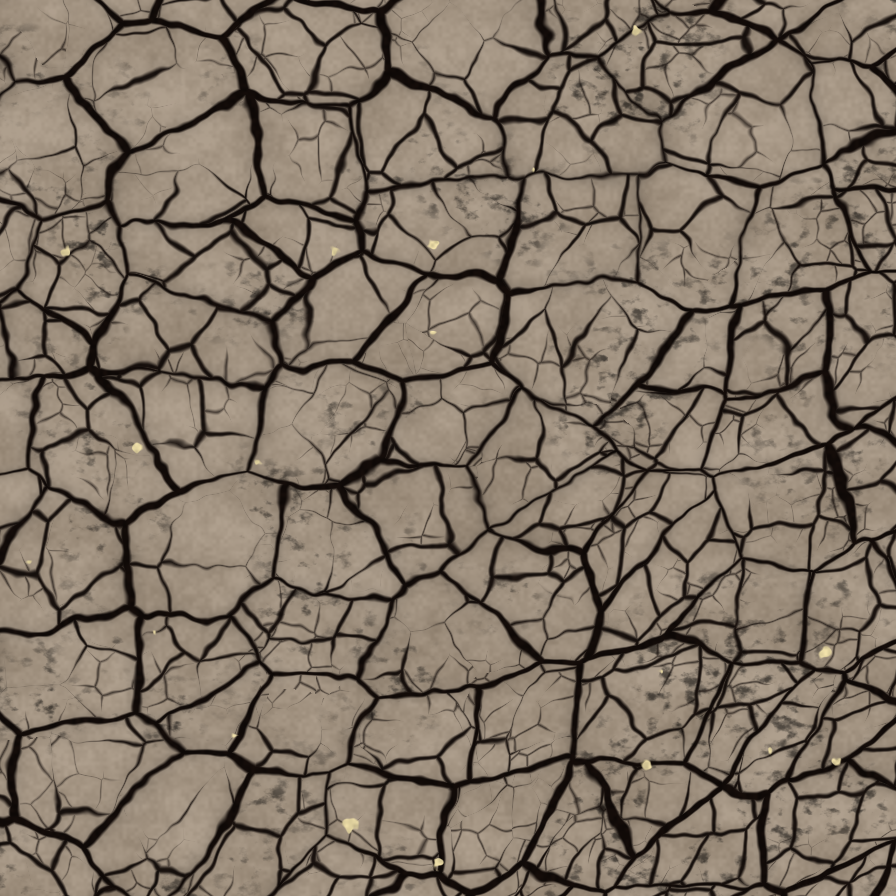
This texture is drawn by a Shadertoy shader. Its source:

```glsl
#define PLATES 8.0          // large plates across the canvas
#define PIECES 13.0         // smaller pieces inside the plates
#define FLAKES 23.0         // hairline fragments inside the pieces
#define CRACK 0.0034        // half width of a main crack
#define SOFT 0.0020         // softness of crack edges
#define SHEAR 0.12          // compression towards the lower right
#define MUD_LIGHT vec3(0.675, 0.615, 0.545)
#define MUD_DARK vec3(0.565, 0.505, 0.435)
#define CRACK_COLOR vec3(0.065, 0.040, 0.030)
#define STRAW_COLOR vec3(0.88, 0.82, 0.62)

vec2 hash22(vec2 p) {
    vec3 q = fract(p.xyx * vec3(0.1031, 0.1030, 0.0973));
    q += dot(q, q.yzx + 33.33);
    return fract((q.xx + q.yz) * q.zy);
}

float noise(vec2 p) {
    vec2 i = floor(p), f = fract(p);
    f = f * f * (3.0 - 2.0 * f);
    return mix(mix(hash22(i).x, hash22(i + vec2(1, 0)).x, f.x),
               mix(hash22(i + vec2(0, 1)).x, hash22(i + vec2(1, 1)).x, f.x), f.y);
}

float fbm(vec2 p) {
    float sum = 0.0, amp = 0.5;
    for (int i = 0; i < 4; i++) {
        sum += amp * noise(p);
        p = mat2(1.6, 1.2, -1.2, 1.6) * p + 7.3;
        amp *= 0.5;
    }
    return sum / 0.9375;
}

vec2 noise2(vec2 p) {
    return vec2(noise(p), noise(p + 41.7)) - 0.5;
}

vec2 site(vec2 cell) {
    return cell + 0.5 + 0.88 * (hash22(cell) - 0.5);
}

// x: distance to the nearest cell border, yz: cell id
vec3 voronoi(vec2 p) {
    vec2 base = floor(p), id = base, toSite = vec2(0);
    float nearest = 1e3, border = 1e3;
    for (int y = -1; y <= 1; y++)
    for (int x = -1; x <= 1; x++) {
        vec2 cell = base + vec2(x, y), r = site(cell) - p;
        if (dot(r, r) < nearest) {
            nearest = dot(r, r);
            toSite = r;
            id = cell;
        }
    }
    for (int y = -2; y <= 2; y++)
    for (int x = -2; x <= 2; x++) {
        vec2 r = site(id + vec2(x, y)) - p, gap = r - toSite;
        if (dot(gap, gap) > 1e-5)
            border = min(border, dot(0.5 * (r + toSite), normalize(gap)));
    }
    return vec3(border, id);
}

// negative widths fade the crack out, leaving dead ends
float crack(float d, float halfWidth) {
    float soft = max(SOFT, 0.8 / iResolution.y);
    return 1.0 - smoothstep(halfWidth - soft, halfWidth + soft, d);
}

// bright irregular bits of straw, at most one per grid cell
float straw(vec2 uv) {
    vec2 g = uv * 9.0, cell = floor(g), h = hash22(cell + 90.0);
    vec2 d = (g - cell - 0.25 - 0.5 * hash22(cell + 17.0)) / 9.0;
    d += 0.006 * noise2(uv * 160.0);
    float size = mix(0.002, 0.008, h.y * h.y);
    return step(h.x, 0.2) * (1.0 - smoothstep(size - 0.0015, size + 0.0015, length(d)));
}

void mainImage(out vec4 fragColor, in vec2 fragCoord) {
    vec2 uv = fragCoord / iResolution.y;
    float corner = max(uv.x - uv.y + 0.2, 0.0);
    float fine = smoothstep(0.1, 1.0, corner);

    // jagged domain, squeezed towards the lower right
    vec2 p = uv + SHEAR * corner * corner * vec2(1, -1);
    p += 0.030 * noise2(uv * 8.0) + 0.013 * noise2(uv * 27.0) + 0.005 * noise2(uv * 75.0);

    // nested cracks: each level restarts inside the cell of the one above
    vec3 plate = voronoi(p * PLATES * vec2(0.88, 1.12));
    vec3 piece = voronoi(p * PIECES + 50.0 * hash22(plate.yz));
    vec3 flake = voronoi(p * FLAKES + 50.0 * hash22(piece.yz + 5.0));
    float dPlate = plate.x / PLATES, dPiece = piece.x / PIECES, dFlake = flake.x / FLAKES;

    float wPlate = CRACK * (0.35 + 1.2 * noise(uv * 11.0) + 0.3 * fine);
    float wPiece = CRACK * (3.0 * noise(uv * 13.0 + 20.0) - 0.95 + 0.5 * fine);
    float wFlake = CRACK * (3.2 * noise(uv * 17.0 + 60.0) - 2.25 + 0.4 * fine);
    float dark = crack(dPlate, wPlate);
    dark = max(dark, 0.95 * crack(dPiece, min(wPiece, 0.75 * CRACK)));
    dark = max(dark, 0.75 * crack(dFlake, min(wFlake, 0.3 * CRACK)));

    // dry surface: blotches, grain and rough pitted patches
    float blotch = fbm(uv * vec2(14.0, 20.0));
    float grain = noise(uv * 230.0) - 0.5;
    float tone = 0.70 + 1.1 * (blotch - 0.5) + 0.40 * grain + 0.5 * (fbm(uv * 70.0) - 0.5);
    vec3 color = mix(MUD_DARK, MUD_LIGHT, clamp(tone, -0.2, 1.1));
    float rough = smoothstep(0.45, 0.75, fbm(uv * 9.0 + 30.0) + 0.1 * fine);
    float pits = smoothstep(0.55, 0.85, fbm(uv * vec2(70.0, 95.0) + 11.0));
    color *= 1.0 - 0.55 * rough * pits;

    // crumbling rims, then the cracks and the straw
    float rim = exp(-dPlate / 0.006) + 0.5 * exp(-dPiece / 0.005) * smoothstep(-CRACK, CRACK, wPiece);
    color *= 1.0 - 0.22 * min(rim, 1.0);
    color = mix(color, CRACK_COLOR * (1.0 + 0.5 * grain), dark);
    color = mix(color, STRAW_COLOR * (1.0 + 0.2 * grain), straw(uv));
    fragColor = vec4(color, 1.0);
}
```
